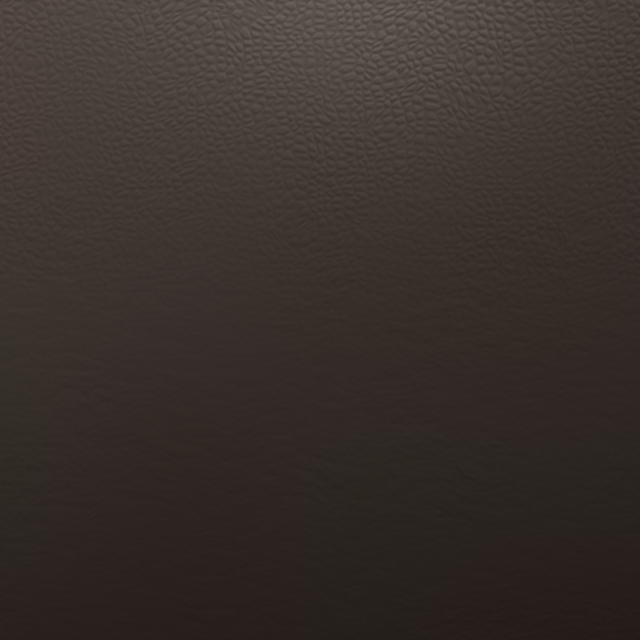
This texture is drawn by a three.js fragment shader. Its source:

```glsl
// Dark brown leather under a soft light from above: a smooth tonal falloff
// with a sheen at the top edge, embossed by a height field of rounded
// pebbles that melt into faint sideways wrinkles further down.
#define GRAIN vec2(64.0, 86.0)
#define LIGHT_STEP vec2(0.0013, 0.0050)
#define SHEEN_CENTER vec2(0.57, 1.03)
#define SHEEN_SIZE vec2(0.31, 0.23)
#define SHEEN_GAIN 0.085
#define RELIEF_LOW 0.018
#define RELIEF_HIGH 0.055
#define DARK_LEATHER vec3(0.140, 0.112, 0.096)
#define PALE_LEATHER vec3(0.350, 0.310, 0.288)

varying vec2 vUv;

vec2 hash2(vec2 p) {
  vec3 q = fract(p.xyx * vec3(0.1031, 0.1030, 0.0973));
  q += dot(q, q.yzx + 33.33);
  return fract((q.xx + q.yz) * q.zy);
}

float noise(vec2 p) {
  vec2 cell = floor(p), f = fract(p);
  vec2 s = f * f * (3.0 - 2.0 * f);
  float low = mix(hash2(cell).x, hash2(cell + vec2(1.0, 0.0)).x, s.x);
  float high = mix(hash2(cell + vec2(0.0, 1.0)).x, hash2(cell + 1.0).x, s.x);
  return mix(low, high, s.y);
}

// Rounded cells: zero in the creases, one on the pebble tops
float pebbles(vec2 p) {
  vec2 cell = floor(p), f = fract(p);
  float nearest = 8.0, second = 8.0;
  for (int j = -1; j <= 1; j++) {
    for (int i = -1; i <= 1; i++) {
      vec2 offset = vec2(float(i), float(j));
      float d = length(offset + 0.1 + 0.8 * hash2(cell + offset) - f);
      second = min(second, max(nearest, d));
      nearest = min(nearest, d);
    }
  }
  return smoothstep(0.0, 0.65, second - nearest);
}

// Stretched noise in two sizes, running mostly sideways
float wrinkles(vec2 p) {
  return 0.65 * noise(p * vec2(0.55, 1.0)) + 0.35 * noise(p * vec2(0.9, 1.7) + 31.0);
}

float leatherHeight(vec2 uv, float pebbleShare) {
  vec2 p = uv * GRAIN;
  p.y += 3.0 * noise(uv * vec2(9.0, 5.0));
  p += 0.9 * vec2(noise(p * 0.45), noise(p * 0.45 + 17.0));
  return mix(wrinkles(p), pebbles(p), pebbleShare);
}

void main() {
  vec2 uv = vUv;

  // Broad light: vertical falloff, brighter left side, sheen at the top
  vec2 fromSheen = (uv - SHEEN_CENTER) / SHEEN_SIZE;
  float sheen = exp(-dot(fromSheen, fromSheen));
  float tone = 0.148 + 0.115 * uv.y + 0.028 * uv.y * uv.y;
  tone += 0.048 * (0.5 - uv.x) * (0.3 + 0.7 * uv.y);
  tone += SHEEN_GAIN * sheen;

  // Emboss: slopes facing the light brighten, the others darken
  float pebbleShare = 0.22 + 0.63 * smoothstep(0.45, 0.95, uv.y);
  float here = leatherHeight(uv, pebbleShare);
  float ahead = leatherHeight(uv + LIGHT_STEP, pebbleShare);
  float strength = mix(RELIEF_LOW, 0.034, smoothstep(0.05, 0.75, uv.y));
  strength = mix(strength, RELIEF_HIGH, sheen);
  strength *= 0.7 + 0.6 * noise(uv * 8.0 + 5.0);
  tone += strength * (here - ahead);
  tone += 0.025 * sheen * (here - 0.5);

  // Tone to colour, with faint warm and cool drifts
  float level = (tone - DARK_LEATHER.r) / (PALE_LEATHER.r - DARK_LEATHER.r);
  vec3 color = mix(DARK_LEATHER, PALE_LEATHER, level);
  float drift = noise(uv * vec2(3.5, 4.0) + 9.0) - 0.5;
  color += drift * vec3(-0.004, 0.008, 0.003);
  gl_FragColor = vec4(clamp(color, 0.0, 1.0), 1.0);
}
```
